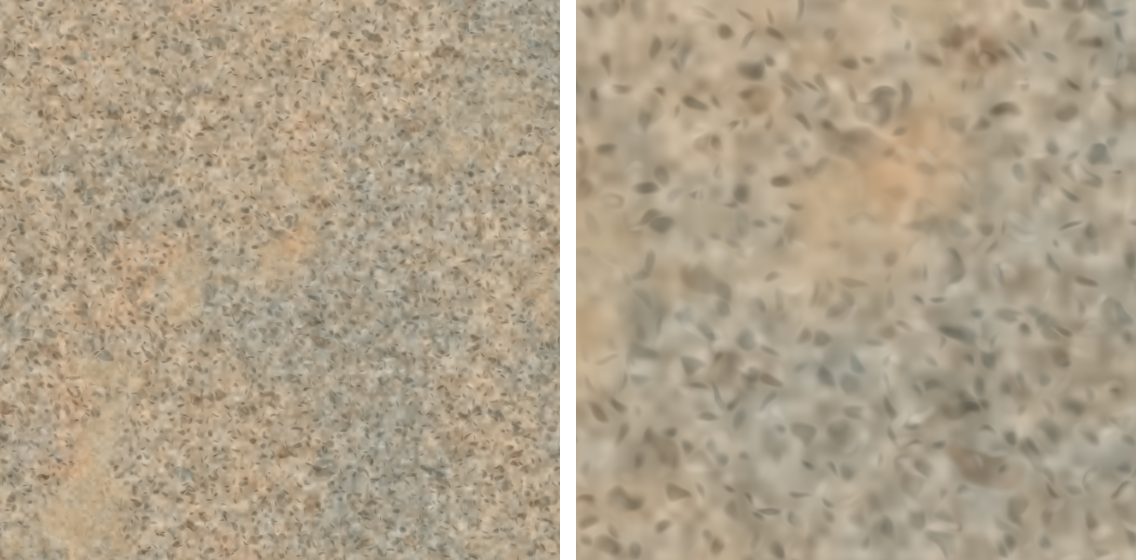
Left: the whole. Right: its middle third, enlarged.
A Shadertoy shader for this texture:

```glsl
// Weathered sandstone: tan and grey-green zones peppered with small soft mineral grains.

vec3 hash3(vec2 p) {
    vec3 q = fract(p.xyx * vec3(0.1031, 0.1030, 0.0973));
    q += dot(q, q.yxz + 33.33);
    return fract((q.xxy + q.yzz) * q.zyx);
}

float noise(vec2 p) {
    vec2 i = floor(p), f = fract(p);
    f = f * f * (3.0 - 2.0 * f);
    return mix(mix(hash3(i).x, hash3(i + vec2(1, 0)).x, f.x),
               mix(hash3(i + vec2(0, 1)).x, hash3(i + vec2(1, 1)).x, f.x), f.y);
}

float fbm(vec2 p) {
    float sum = 0.0, weight = 0.5;
    for (int k = 0; k < 4; k++) {
        sum += weight * noise(p);
        p = mat2(1.6, 1.2, -1.2, 1.6) * p + 7.3;
        weight *= 0.5;
    }
    return sum / 0.94;
}

// Scattered, randomly turned ellipses: x = coverage, y = random tint of the grain
vec2 grains(vec2 p, float density, float softness) {
    vec2 cell = floor(p), result = vec2(0.0, 0.5);
    for (int y = -1; y <= 1; y++)
    for (int x = -1; x <= 1; x++) {
        vec2 id = cell + vec2(x, y);
        vec3 place = hash3(id + 11.0), form = hash3(id + 83.0);
        if (place.z > density) continue;
        vec2 d = p - id - 0.1 - 0.8 * place.xy;
        float angle = 2.2 + 2.6 * (form.x - 0.5);
        d = mat2(cos(angle), -sin(angle), sin(angle), cos(angle)) * d;
        float radius = mix(0.17, 0.36, form.y * form.y);
        float dist = length(d * vec2(0.8, mix(1.0, 1.7, form.z))) - radius;
        float cover = (1.0 - smoothstep(-softness, softness, dist)) * mix(0.5, 1.0, form.x);
        if (cover > result.x) result = vec2(cover, fract(place.z * 37.0 + form.y));
    }
    return result;
}

void mainImage(out vec4 fragColor, in vec2 fragCoord) {
    vec2 uv = fragCoord / min(iResolution.x, iResolution.y);

    // Broad zones: warm towards the upper left, greyer to the right and below
    float zone = fbm(uv * 4.5 + 3.0) + 0.22 * (uv.x - uv.y);
    zone = smoothstep(0.36, 0.72, zone);
    float blush = smoothstep(0.58, 0.8, fbm(uv * 9.0 + 41.0)) * (1.0 - zone);
    float bare = smoothstep(0.64, 0.76, fbm(uv * 6.0 + 19.0)) * (1.0 - 0.6 * zone);
    vec3 color = mix(vec3(0.725, 0.655, 0.555), vec3(0.655, 0.625, 0.555), zone);
    color += blush * vec3(0.03, -0.01, -0.025) + bare * vec3(0.025, 0.015, -0.005);

    // Ragged outlines come from warping the grain coordinates
    vec2 warp = vec2(noise(uv * 95.0), noise(uv * 95.0 + 57.0)) - 0.5;
    vec2 p = uv + 0.007 * warp;
    float showing = 1.0 - 0.75 * bare;

    // Large muted pebbles
    vec2 pebble = grains(p * 17.0 + 5.0, 0.22, 0.07);
    vec3 pebbleColor = mix(vec3(0.56, 0.46, 0.36), vec3(0.49, 0.50, 0.45), pebble.y);
    color = mix(color, pebbleColor, 0.62 * pebble.x * showing);

    // Medium and small grains, brown in warm zones and slate in grey ones
    vec2 medium = grains(p * 36.0 + 29.0, 0.42, 0.13);
    vec2 small = grains(p * 63.0 + 71.0, 0.72, 0.16);
    vec3 brown = vec3(0.47, 0.39, 0.29), slate = vec3(0.42, 0.43, 0.39);
    color = mix(color, mix(brown, slate, 0.6 * medium.y + 0.4 * zone), 0.55 * medium.x * showing);
    color = mix(color, mix(brown, slate, 0.5 * small.y + 0.5 * zone), 0.66 * small.x * showing);

    // Pale crystal flecks between the dark grains
    vec2 fleck = grains(p * 58.0 + 137.0, 0.55, 0.16);
    color = mix(color, mix(vec3(0.79, 0.72, 0.62), vec3(0.76, 0.73, 0.67), zone), 0.6 * fleck.x);

    // Fine mottling and slight hue drift
    float mottle = noise(uv * 62.0 + 13.0) + noise(uv * 125.0 + 31.0) - 1.0;
    float hue = noise(uv * 38.0 + 91.0) - 0.5;
    color += mottle * mix(0.13, 0.07, bare) + hue * vec3(0.035, 0.0, -0.03);
    fragColor = vec4(clamp(color, 0.0, 1.0), 1.0);
}
```
